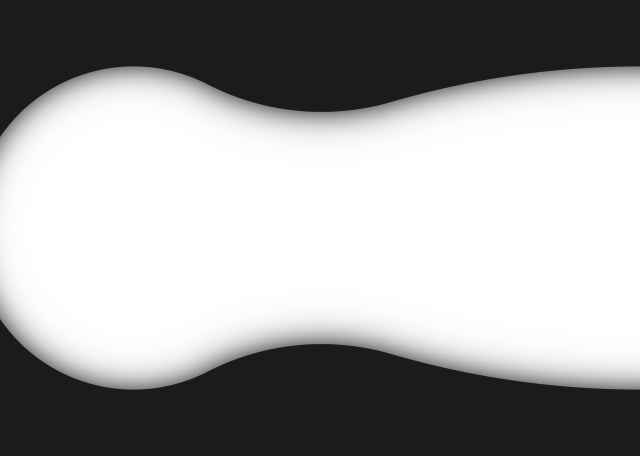
A Shadertoy shader for this background:

```glsl
// A white vase-like band lying across a dark ground, shaded softly inward from its rim.
// Its mirrored outline joins three tangent arcs: a round lobe, a concave neck and a wide flank.
// The signed distance to that outline drives both the edge and the inner shadow.

const vec3 GROUND = vec3(0.105);
const vec3 SURFACE = vec3(1.0);
const float SHADOW_SPREAD = 0.0342;

// Radius of an arc that touches a circle of radius r and peaks at the
// given offset from the circle's centre, curving the opposite way.
float tangentRadius(vec2 offset, float r) {
    return (dot(offset, offset) - r * r) / (2.0 * (r - offset.y));
}

// Positive when p lies to the left of the line from a to b.
float sideOfLine(vec2 p, vec2 a, vec2 b) {
    vec2 along = b - a;
    vec2 toPoint = p - a;
    return along.x * toPoint.y - along.y * toPoint.x;
}

// Distance inside the upper outline, positive towards the axis.
float bandDepth(vec2 p, vec2 lobe, float lobeRadius, vec2 neckTop, vec2 flankTop) {
    float neckRadius = tangentRadius(neckTop - lobe, lobeRadius);
    vec2 neck = neckTop + vec2(0.0, neckRadius);

    vec2 flankOffset = vec2(flankTop.x - neck.x, neck.y - flankTop.y);
    float flankRadius = tangentRadius(flankOffset, neckRadius);
    vec2 flank = flankTop - vec2(0.0, flankRadius);

    // The lines between arc centres pass through the tangent joints.
    if (sideOfLine(p, lobe, neck) > 0.0) return lobeRadius - length(p - lobe);
    if (sideOfLine(p, flank, neck) < 0.0) return flankRadius - length(p - flank);
    return length(p - neck) - neckRadius;
}

// Smooth falloff from half light at the rim to full light inside.
float innerLight(float depth, float spread) {
    return 1.0 / (1.0 + exp(-1.702 * max(depth, 0.0) / spread));
}

void mainImage(out vec4 fragColor, in vec2 fragCoord) {
    // Canvas heights, with the horizontal axis at mid-height, folded upward.
    float pixel = 1.0 / iResolution.y;
    vec2 p = fragCoord * pixel - vec2(0.0, 0.5);
    p.y = abs(p.y);

    // Lobe, neck and flank
    float halfHeight = 0.3544;
    float rightEdge = iResolution.x * pixel;
    vec2 lobe = vec2(0.293, 0.0);
    vec2 neckTop = vec2(0.7051, 0.2546);
    vec2 flankTop = vec2(rightEdge, halfHeight);
    float depth = bandDepth(p, lobe, halfHeight, neckTop, flankTop);

    // Inner shadow and smooth rim
    vec3 shaded = SURFACE * innerLight(depth, SHADOW_SPREAD);
    float coverage = clamp(depth / pixel + 0.5, 0.0, 1.0);
    fragColor = vec4(mix(GROUND, shaded, coverage), 1.0);
}
```
